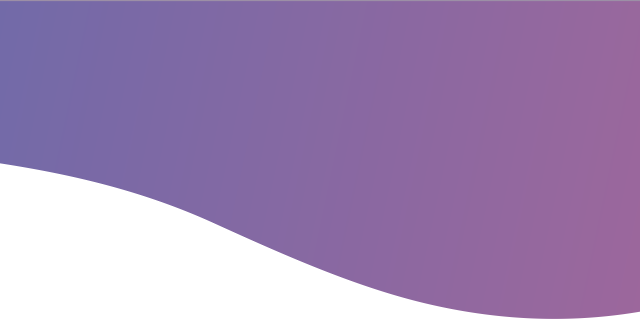
Write a WebGL 2 fragment shader that draws this background.

```glsl
#version 300 es
precision highp float;
// A violet to mauve gradient panel with a flowing lower edge over white.
// The edge is a chain of three cubic Hermite spans; the gradient is
// slightly tilted, and a thin pale rule runs along the top.

#define LEFT_COLOR vec3(0.447, 0.415, 0.660)
#define RIGHT_COLOR vec3(0.612, 0.405, 0.612)
#define PAPER_COLOR vec3(1.0)
#define RULE_COLOR vec3(0.61, 0.56, 0.65)
#define RULE_HEIGHT 0.0035
#define TILT 0.105
// Depth below the top and slope per span, at four evenly spaced knots
#define EDGE_DEPTH vec4(0.5104, 0.6966, 0.949, 0.974)
#define EDGE_SLOPE vec4(0.103, 0.303, 0.157, -0.113)

uniform vec2 u_resolution;
out vec4 outColor;

float hermite(float a, float slopeA, float b, float slopeB, float t) {
    float s = 1.0 - t;
    return s * s * ((1.0 + 2.0 * t) * a + t * slopeA)
         + t * t * ((1.0 + 2.0 * s) * b - s * slopeB);
}

// Depth of the wavy edge at horizontal position x in 0..1
float edgeDepth(float x) {
    float span = x * 3.0;
    int i = int(clamp(floor(span), 0.0, 2.0));
    vec4 depth = EDGE_DEPTH;
    vec4 slope = EDGE_SLOPE;
    return hermite(depth[i], slope[i], depth[i + 1], slope[i + 1], span - float(i));
}

void main() {
    // x runs right and y runs down, both from 0 to 1
    vec2 p = gl_FragCoord.xy / u_resolution;
    p.y = 1.0 - p.y;
    float pixel = 1.0 / u_resolution.y;

    // Tilted gradient
    float blend = (p.x + TILT * p.y) / (1.0 + TILT);
    vec3 color = mix(LEFT_COLOR, RIGHT_COLOR, blend);

    // Thin rule along the top
    float rule = clamp((RULE_HEIGHT - p.y) / pixel + 0.5, 0.0, 1.0);
    color = mix(color, RULE_COLOR, rule);

    // Paper below the smooth edge
    float below = p.y - edgeDepth(p.x);
    float paper = clamp(below / pixel + 0.5, 0.0, 1.0);
    outColor = vec4(mix(color, PAPER_COLOR, paper), 1.0);
}
```
